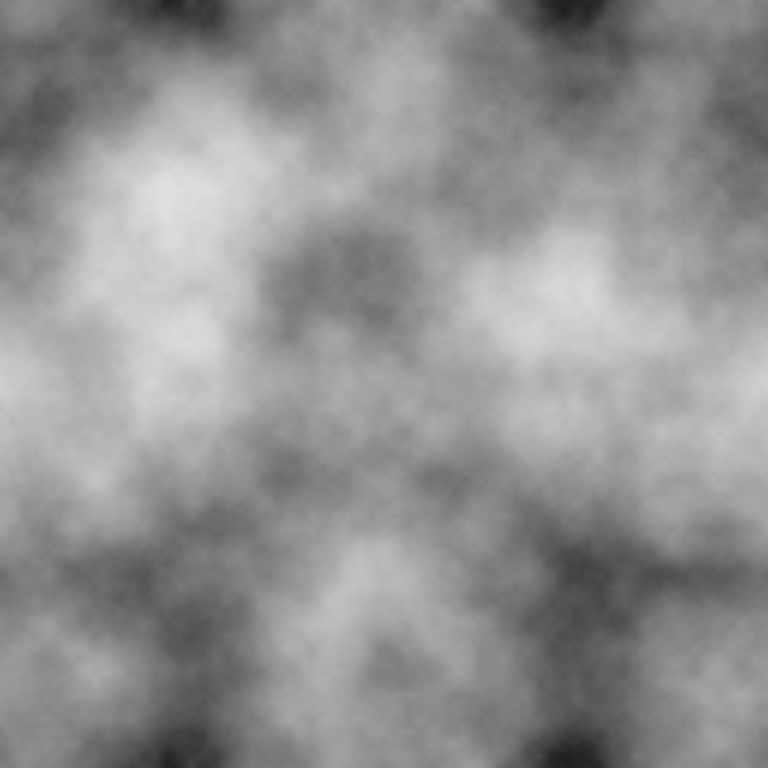
Reproduce this texture procedurally as a Shadertoy shader.

```glsl
// Soft grey cloud texture that tiles in both directions.
// Wrapped value noise is summed over octaves; the coarsest lattice uses
// evenly ranked random values, so light and dark stay balanced.
#define BASE_CELLS 4
#define OCTAVES 7
#define GAIN 0.5
#define MEAN_GREY 0.591
#define CONTRAST 1.09
#define DARK_SKEW 0.5
#define SEED 3.0

float hash(vec2 cell, float seed) {
    return fract(sin(dot(cell, vec2(127.1, 311.7)) + seed * 74.7) * 43758.5453);
}

// Rank of a coarse cell among all coarse cells, spread evenly over 0..1
float rankedValue(vec2 cell) {
    float own = hash(cell, SEED);
    float rank = 0.5;
    for (int y = 0; y < BASE_CELLS; y++)
        for (int x = 0; x < BASE_CELLS; x++)
            rank += hash(vec2(x, y), SEED) < own ? 1.0 : 0.0;
    return rank / float(BASE_CELLS * BASE_CELLS);
}

// Shift the coarse rows apart and swap the inner columns, so that
// equal tones do not clump
vec2 shuffledCell(vec2 cell) {
    float count = float(BASE_CELLS);
    float column = mod(cell.x + cell.y, count);
    bool inner = column > 0.5 && column < count - 1.5;
    return vec2(inner ? count - 1.0 - column : column, cell.y);
}

// Lattice value, wrapped at the period
float latticeValue(vec2 cell, float period, int octave) {
    vec2 wrapped = mod(cell, period);
    return octave == 0 ? rankedValue(shuffledCell(wrapped))
                       : hash(wrapped, SEED + float(octave));
}

// Smooth value noise centred on zero
float tiledNoise(vec2 uv, float period, int octave) {
    vec2 p = uv * period;
    vec2 cell = floor(p);
    vec2 f = fract(p);
    vec2 blend = f * f * (3.0 - 2.0 * f);
    float a = latticeValue(cell, period, octave);
    float b = latticeValue(cell + vec2(1.0, 0.0), period, octave);
    float c = latticeValue(cell + vec2(0.0, 1.0), period, octave);
    float d = latticeValue(cell + vec2(1.0, 1.0), period, octave);
    return mix(mix(a, b, blend.x), mix(c, d, blend.x), blend.y) - 0.5;
}

// Each octave doubles the cell count and lowers the strength
float clouds(vec2 uv) {
    float sum = 0.0;
    float amplitude = 0.5;
    float period = float(BASE_CELLS);
    for (int octave = 0; octave < OCTAVES; octave++) {
        sum += amplitude * tiledNoise(uv, period, octave);
        amplitude *= GAIN;
        period *= 2.0;
    }
    return sum;
}

void mainImage(out vec4 fragColor, in vec2 fragCoord) {
    vec2 uv = fragCoord / iResolution.xy;
    float cloud = CONTRAST * clouds(uv);

    // Deepen the darks and compress the lights a little
    float grey = MEAN_GREY + cloud - DARK_SKEW * cloud * cloud;
    fragColor = vec4(vec3(clamp(grey, 0.0, 1.0)), 1.0);
}
```
